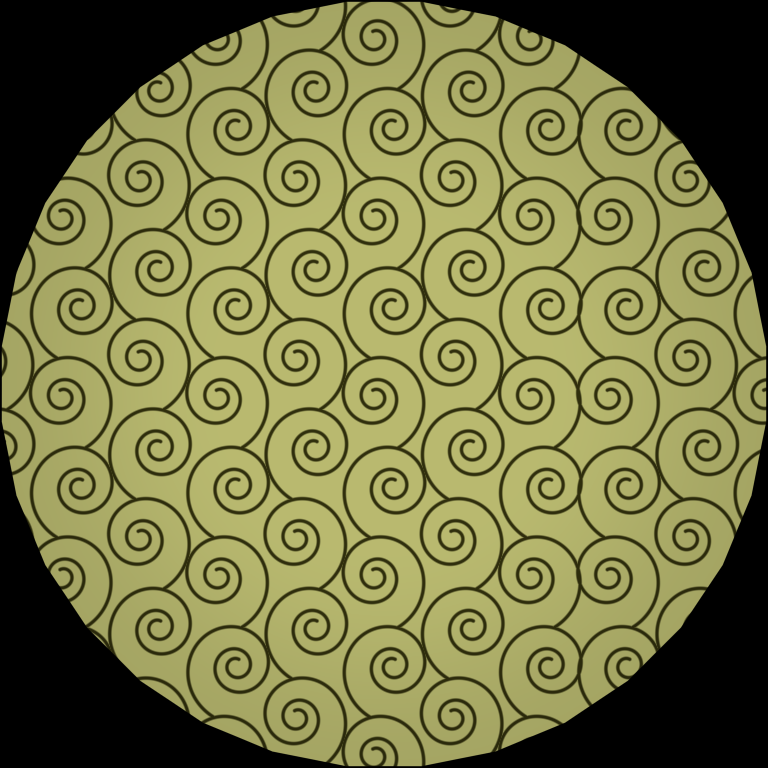
Give the GLSL for this pattern, as a Shadertoy shader.

```glsl
const float PI = 3.14159265;
const float TAU = 6.2831853;

const vec2 CELL = vec2(0.1018, 0.1168);    // column pitch, row pitch
const vec2 EYE = vec2(0.0113, 0.0999);     // pole of the first spiral
const float COLUMN_LIFT = 0.0499;          // rise of every other column
const float SEAM_COLUMN = 2.5;             // the alternation slips here

const float GROWTH = 0.1307;
const float SPIRAL_RADIUS = 0.0625;        // radius at angle PI
const float OUTER_ANGLE = PI + 1.15;
const float INNER_ANGLE = -3.5 * PI - 0.35;

const float LINE_HALF_WIDTH = 0.0022;
const float LINE_SOFTNESS = 0.0014;

const vec3 PAPER = vec3(0.725, 0.727, 0.437);
const vec3 INK = vec3(0.185, 0.18, 0.05);

float spiralRadius(float angle) {
    return SPIRAL_RADIUS * exp(GROWTH * (angle - PI));
}

vec2 spiralPoint(float angle) {
    return spiralRadius(angle) * vec2(cos(angle), sin(angle));
}

// Distance to a logarithmic spiral with rounded ends
float spiralDistance(vec2 p) {
    float d = min(length(p - spiralPoint(OUTER_ANGLE)),
                  length(p - spiralPoint(INNER_ANGLE)));
    float r = length(p);
    float angle = OUTER_ANGLE - mod(OUTER_ANGLE - atan(p.y, p.x), TAU);
    float slope = inversesqrt(1.0 + GROWTH * GROWTH);
    for (int turn = 0; turn < 3; turn++) {
        if (angle >= INNER_ANGLE) {
            d = min(d, abs(r - spiralRadius(angle)) * slope);
        }
        angle -= TAU;
    }
    return d;
}

// Nearest scroll among the neighbouring columns and rows
float scrollDistance(vec2 p) {
    float d = 1.0;
    float nearColumn = round(p.x / CELL.x);
    for (int i = -1; i <= 1; i++) {
        float column = nearColumn + float(i);
        float raised = mod(column + step(SEAM_COLUMN, column), 2.0);
        vec2 q = p - vec2(column * CELL.x, EYE.y + raised * COLUMN_LIFT);
        float nearRow = round(q.y / CELL.y);
        for (int j = -1; j <= 1; j++) {
            float row = nearRow + float(j);
            float mirror = 1.0 - 2.0 * mod(row, 2.0);
            vec2 local = vec2(q.x * mirror - EYE.x, q.y - row * CELL.y);
            d = min(d, spiralDistance(local));
        }
    }
    return d;
}

// Signed distance to the edges of a regular polygon with a flat right side
float polygonDistance(vec2 p, float sides, float radius) {
    float sector = TAU / sides;
    float angle = atan(p.y, p.x);
    angle -= sector * round(angle / sector);
    return length(p) * cos(angle) - radius * cos(0.5 * sector);
}

void mainImage(out vec4 fragColor, in vec2 fragCoord) {
    float size = min(iResolution.x, iResolution.y);
    vec2 p = (fragCoord - 0.5 * iResolution.xy) / size;
    float pixel = 1.0 / size;

    // Inked scrolls on paper
    float soft = max(LINE_SOFTNESS, 0.7 * pixel);
    float ink = 1.0 - smoothstep(LINE_HALF_WIDTH - soft, LINE_HALF_WIDTH + soft,
                                 scrollDistance(p));
    vec3 color = mix(PAPER, INK, ink);

    // Darkening towards the rim
    color *= 1.0 - 0.11 * smoothstep(0.2, 0.52, length(p));

    // Many-sided disc on black
    float edge = polygonDistance(p, 32.0, 0.5);
    color *= 1.0 - smoothstep(-0.7 * pixel, 0.7 * pixel, edge);

    fragColor = vec4(color, 1.0);
}
```
